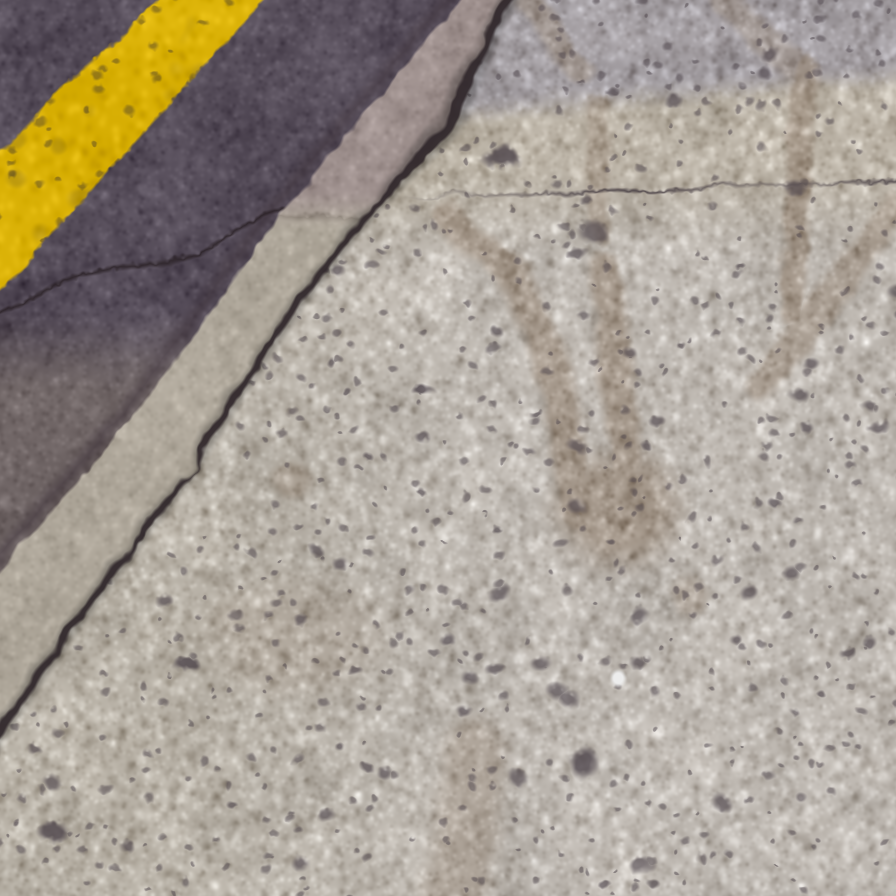
This texture is drawn by a WebGL 1 fragment shader. Its source:

```glsl
precision highp float;
// Weathered concrete pavement with a cracked kerb, dark asphalt and a yellow road stripe.
uniform vec2 u_resolution;

#define CONCRETE vec3(0.745, 0.722, 0.695)
#define KERB vec3(0.685, 0.655, 0.605)
#define ASPHALT vec3(0.335, 0.300, 0.350)
#define DUSTY_ASPHALT vec3(0.425, 0.385, 0.385)
#define YELLOW vec3(0.850, 0.690, 0.020)
#define CRACK vec3(0.190, 0.155, 0.170)
#define STAIN vec3(0.600, 0.540, 0.480)
#define GRAIN 0.115
#define SPECK_DENSITY 0.17
#define CRACK_WIDTH 0.0040
#define SOFT 0.0022

vec2 hash2(vec2 c) {
  vec3 h = fract(c.xyx * vec3(0.1031, 0.1030, 0.0973));
  h += dot(h, h.yzx + 33.33);
  return fract((h.xx + h.yz) * h.zy);
}

// Cellular noise: soft light and dark bumps around zero.
float bumps(vec2 q) {
  vec2 cell = floor(q);
  float sum = 0.0;
  for (int j = -1; j <= 1; j++) {
    for (int i = -1; i <= 1; i++) {
      vec2 c = cell + vec2(float(i), float(j));
      vec2 d = q - c - hash2(c);
      sum += (2.0 * hash2(c + 71.0).x - 1.0) * exp(-5.0 * dot(d, d));
    }
  }
  return sum;
}

// Scattered pits: only some of the cells hold one.
float specks(vec2 q, float density) {
  vec2 cell = floor(q);
  float mask = 0.0;
  for (int j = -1; j <= 1; j++) {
    for (int i = -1; i <= 1; i++) {
      vec2 c = cell + vec2(float(i), float(j));
      vec2 kind = hash2(c + 19.0);
      float r = 0.22 + 0.33 * kind.y;
      float d = length((q - c - hash2(c)) * vec2(1.0, 1.25));
      mask = max(mask, step(kind.x, density) * (1.0 - smoothstep(0.3 * r, r, d)));
    }
  }
  return mask;
}

float below(float d, float soft) { return 1.0 - smoothstep(-soft, soft, d); }

float streak(vec2 p, vec2 a, vec2 b, float r) {
  vec2 ab = b - a;
  float t = clamp(dot(p - a, ab) / dot(ab, ab), 0.0, 1.0);
  return 1.0 - smoothstep(0.45 * r, 1.25 * r, length(p - a - ab * t));
}

float spot(vec2 p, vec2 c, vec2 size) {
  return 1.0 - smoothstep(0.5, 1.2, length((p - c) / size));
}

void main() {
  vec2 p = gl_FragCoord.xy / u_resolution;
  float broad = bumps(p * 9.0 + 4.0);
  float medium = bumps(p * 32.0);
  float fine = bumps(p * vec2(95.0, 82.0));
  float tiny = bumps(p * 170.0 + 9.0);
  vec2 w = p + 0.006 * vec2(medium, bumps(p * 30.0 + 50.0)) + 0.0025 * vec2(fine, tiny);

  // Pavement: cool far slab, cream band, mottled near slab
  float slab = below(0.875 + 0.085 * (p.x - 0.52) - w.y, 0.018);
  float cream = smoothstep(0.70, 0.82, p.y) * (1.0 - slab);
  vec3 col = mix(CONCRETE, vec3(0.725, 0.690, 0.630), 0.7 * cream);
  col = mix(col, vec3(0.650, 0.630, 0.645), slab);
  col -= vec3(0.025, 0.028, 0.045) * (1.0 - smoothstep(0.1, 0.65, p.x)) * (1.0 - slab);
  col += 0.035 * broad + 0.035 * medium;

  // Damp brown trails
  float stain = streak(w, vec2(0.50, 0.755), vec2(0.57, 0.695), 0.020);
  stain = max(stain, streak(w, vec2(0.57, 0.695), vec2(0.618, 0.595), 0.022));
  stain = max(stain, streak(w, vec2(0.618, 0.595), vec2(0.645, 0.42), 0.023));
  stain = max(stain, 0.75 * streak(w, vec2(0.667, 0.88), vec2(0.668, 0.74), 0.014));
  stain = max(stain, streak(w, vec2(0.675, 0.70), vec2(0.698, 0.48), 0.021));
  stain = max(stain, spot(w, vec2(0.688, 0.432), vec2(0.078, 0.073)));
  stain = max(stain, streak(w, vec2(0.898, 0.92), vec2(0.885, 0.65), 0.016));
  stain = max(stain, 0.8 * streak(w, vec2(1.0, 0.77), vec2(0.85, 0.57), 0.019));
  stain = max(stain, 0.6 * streak(w, vec2(0.53, 0.16), vec2(0.51, 0.0), 0.040));
  stain = max(stain, 0.7 * streak(w, vec2(0.59, 1.0), vec2(0.645, 0.92), 0.016));
  stain = max(stain, 0.6 * streak(w, vec2(0.81, 1.0), vec2(0.89, 0.92), 0.018));
  stain = max(stain, 0.6 * spot(w, vec2(0.768, 0.335), vec2(0.025)));
  stain = max(stain, 0.6 * spot(w, vec2(0.325, 0.465), vec2(0.026, 0.022)));
  stain = max(stain, 0.35 * spot(w, vec2(0.33, 0.29), vec2(0.11, 0.07)));
  col = mix(col, STAIN, 0.72 * stain);

  // Aggregate and pits
  col += GRAIN * (fine + 0.55 * tiny) * vec3(0.95, 1.0, 1.05);
  float pits = 0.65 * specks(w * vec2(72.0, 66.0), SPECK_DENSITY);
  pits = max(pits, 0.8 * specks(w * 38.0 + 13.0, 0.055));
  pits = max(pits, spot(w, vec2(0.560, 0.822), vec2(0.023, 0.011)));
  pits = max(pits, spot(w, vec2(0.475, 0.563), vec2(0.014, 0.007)));
  pits = max(pits, spot(w, vec2(0.652, 0.150), vec2(0.015, 0.018)));
  pits = max(pits, spot(w, vec2(0.206, 0.257), vec2(0.014, 0.010)));
  pits = max(pits, spot(w, vec2(0.059, 0.073), vec2(0.016, 0.011)));
  pits = max(pits, 0.8 * spot(w, vec2(0.660, 0.740), vec2(0.018, 0.012)));
  col = mix(col, vec3(0.300, 0.265, 0.290), 0.8 * pits);
  col = mix(col, vec3(0.93), spot(p, vec2(0.690, 0.243), vec2(0.009, 0.010)));

  // Slab joint
  float joint = abs(w.y - 0.779 - 0.034 * (p.x - 0.443));
  float jointMask = below(joint - 0.0018, SOFT) * smoothstep(0.43, 0.56, p.x);
  col = mix(col, CRACK + 0.12, jointMask * (0.65 + 0.25 * sin(p.x * 19.0 - 5.5)));

  // Kerb and the crack along it
  float bulge = exp(-pow((p.y - 0.86) / 0.07, 2.0));
  float crackX = 0.699 * (p.y - 0.18) + 0.004 * sin(p.y * 17.0) + 0.018 * bulge;
  float side = 0.82 * (w.x - crackX);
  vec3 kerb = mix(KERB, vec3(0.620, 0.565, 0.555), smoothstep(0.74, 0.79, p.y));
  kerb += 0.03 * medium + 0.05 * fine + 0.035 * tiny + 0.02 * broad;
  kerb -= 0.09 * below(abs(w.y - 0.757) - 0.002, 0.004);
  col = mix(col, kerb, below(side, SOFT));
  float width = CRACK_WIDTH * (0.85 + 0.5 * medium + 0.9 * bulge);
  col = mix(col, col * 0.72, below(abs(side) - 2.2 * width, 0.006));
  col = mix(col, CRACK, 0.92 * below(abs(side) - width, SOFT));

  // Asphalt with its own crack
  float edge = 0.78 * (w.x - 0.788 * (p.y - 0.355) - 0.006 * sin(p.y * 13.0 - 5.5));
  vec3 road = mix(DUSTY_ASPHALT, ASPHALT, smoothstep(0.56, 0.66, w.y));
  road += 0.035 * broad + 0.035 * medium + 0.055 * fine + 0.045 * tiny;
  road = mix(road, vec3(0.250, 0.205, 0.235), 0.55 * below(abs(edge + 0.012) - 0.006, 0.010));
  float split = abs(w.y - 0.655 - 0.325 * p.x - 0.009 * sin(p.x * 28.0 - 1.0));
  road = mix(road, CRACK - 0.04, 0.75 * below(split - 0.0022, 0.003));

  // Worn yellow stripe
  float stripe = max(0.66 * (w.y - 0.833 - 0.95 * p.x), 0.66 * (0.674 + 1.112 * p.x - w.y));
  float wear = 0.6 * specks(w * 55.0 + 31.0, 0.32) + 0.25 * smoothstep(0.25, 0.8, medium);
  vec3 paint = mix(YELLOW + 0.06 * fine + 0.03 * broad, vec3(0.42, 0.34, 0.13), wear);
  road = mix(road, paint, below(stripe, SOFT));
  col = mix(col, road, below(edge, SOFT));

  gl_FragColor = vec4(clamp(col, 0.0, 1.0), 1.0);
}
```
